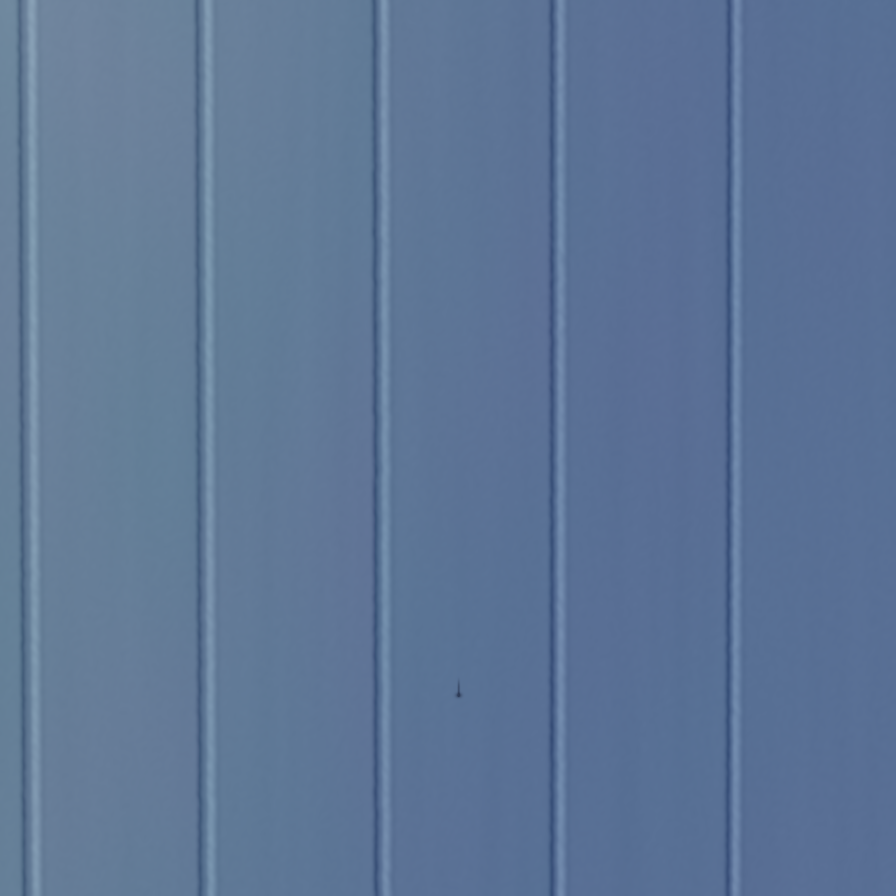
Write a Shadertoy shader that draws this texture.

```glsl
// Blue painted tongue-and-groove boards with five beaded vertical joints.

vec2 randomGradient(vec2 cell) {
    vec2 h = vec2(dot(cell, vec2(127.1, 311.7)), dot(cell, vec2(269.5, 183.3)));
    return 2.0 * fract(sin(h) * 43758.55) - 1.0;
}

float gradientNoise(vec2 p) {
    vec2 i = floor(p), f = fract(p);
    vec2 u = f * f * f * (f * (f * 6.0 - 15.0) + 10.0);
    vec2 e = vec2(1, 0);
    float low = mix(dot(randomGradient(i), f),
                    dot(randomGradient(i + e), f - e), u.x);
    float high = mix(dot(randomGradient(i + e.yx), f - e.yx),
                     dot(randomGradient(i + 1.0), f - 1.0), u.x);
    return mix(low, high, u.y);
}

float bell(float d, float width) {
    return exp(-d * d / (width * width));
}

// Paint tone: paler teal on the left, deeper blue on the right
vec3 paint(vec2 uv, float board) {
    float shade = smoothstep(0.0, 0.75, uv.x + 0.2 * (0.5 - uv.y));
    vec3 color = mix(vec3(0.40, 0.50, 0.595), vec3(0.345, 0.435, 0.582), shade);
    color += vec3(0.045, 0.035, 0.03) * exp(-5.0 * length(uv - vec2(0, 1)));

    // Broad hue drift, faint brush streaks and fine grain
    float drift = gradientNoise(uv * vec2(5.0, 3.0) + board * 7.3);
    float streak = gradientNoise(uv * vec2(45.0, 2.5) + board * 3.1);
    float grain = gradientNoise(mat2(1.0, 0.5, -0.5, 1.0) * uv * vec2(120.0, 90.0));
    color += vec3(-0.018, 0.012, -0.004) * drift;
    return color + 0.010 * streak + 0.008 * grain;
}

void mainImage(out vec4 fragColor, in vec2 fragCoord) {
    vec2 uv = fragCoord / iResolution.xy;

    // Joints lean slightly and spread towards the top
    float spacing = mix(0.1963, 0.198, uv.y);
    float position = (uv.x - mix(0.0267, 0.0215, uv.y)) / spacing;
    float joint = clamp(round(position), 0.0, 4.0);
    float d = (position - joint) * spacing;
    d += 0.0012 * gradientNoise(vec2(joint * 9.7, uv.y * 85.0));

    vec3 color = paint(uv, floor(position));

    // Groove: dark edge, shaded trough, then a lit bead
    float beadOffset = 0.0138 - 0.0012 * joint;
    float ripple = 1.0 + 0.35 * gradientNoise(vec2(uv.x * 90.0, uv.y * 100.0 + uv.x * 60.0));
    float trough = smoothstep(-0.002, 0.001, d)
                 * (1.0 - smoothstep(0.5, 0.85, d / beadOffset));
    color -= vec3(0.035, 0.035, 0.028) * trough;
    color -= vec3(0.095, 0.095, 0.085) * bell(d, 0.0032) * ripple;
    color += vec3(0.090, 0.098, 0.088) * bell(d - beadOffset, 0.0052) * ripple;
    color -= 0.018 * bell(d - beadOffset - 0.0085, 0.003);

    // Small nick with a thin tail above it
    vec2 nick = uv - vec2(0.512, 0.224);
    float tail = bell(nick.x, 0.0013) * smoothstep(-0.003, 0.0, nick.y)
               * (1.0 - smoothstep(0.008, 0.022, nick.y));
    float pit = bell(length(nick * vec2(0.8, 1.0)), 0.0028);
    color = mix(color, vec3(0.16, 0.21, 0.32), clamp(0.6 * tail + 0.7 * pit, 0.0, 0.9));

    fragColor = vec4(color, 1.0);
}
```
